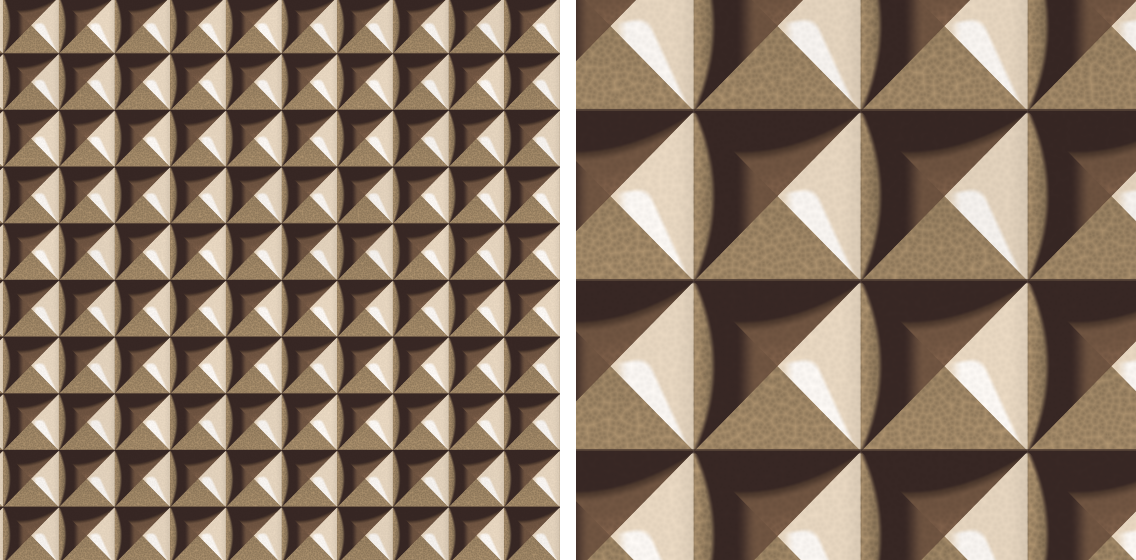
Left: the whole. Right: its middle third, enlarged.
Give the GLSL for this pattern, as a WebGL 1 fragment shader.

```glsl
precision highp float;

uniform vec2 u_resolution;

const vec2 REPEATS = vec2(10.06, 9.878);
const vec2 PHASE = vec2(-0.06, 0.068);

const vec3 SHADOW = vec3(0.215, 0.152, 0.140);
const vec3 UMBER = vec3(0.290, 0.215, 0.170);
const vec3 BROWN = vec3(0.430, 0.325, 0.250);
const vec3 TAN = vec3(0.605, 0.510, 0.385);
const vec3 CREAM = vec3(0.885, 0.820, 0.735);
const vec3 GLOSS = vec3(0.965, 0.950, 0.935);

vec2 hash2(vec2 p) {
  vec2 q = vec2(dot(p, vec2(127.1, 311.7)), dot(p, vec2(269.5, 183.3)));
  return fract(sin(q) * 43758.55);
}

// Distance to the nearest scattered point
float cellular(vec2 p) {
  vec2 cell = floor(p);
  vec2 f = fract(p);
  float nearest = 2.0;
  for (int j = -1; j <= 1; j++) {
    for (int i = -1; i <= 1; i++) {
      vec2 o = vec2(float(i), float(j));
      nearest = min(nearest, length(o + hash2(cell + o) - f));
    }
  }
  return nearest;
}

float smoothMax(float a, float b, float k) {
  float h = max(k - abs(a - b), 0.0) / k;
  return max(a, b) + 0.25 * h * h * k;
}

// Coverage of the region where d is negative
float inside(float d, float blur) {
  return 1.0 - smoothstep(-blur, blur, d);
}

// Shaded facet with a curved edge of reflected light
vec3 topFacet(vec2 p, float blur) {
  float arc = 0.56 + 0.2 * p.x + 0.22 * p.x * p.x;
  float depth = arc - p.y;
  vec3 reflection = mix(UMBER, BROWN, smoothstep(0.0, 0.13, depth));
  reflection *= 1.0 + 0.12 * smoothstep(0.2, 0.55, depth);
  return mix(SHADOW, reflection, inside(-depth, blur + 0.015));
}

// Shaded facet with a lit outer strip and a soft glow by the apex
vec3 leftFacet(vec2 p, float blur) {
  float depth = p.x + 1.0;
  float bulge = 0.23 * (1.0 - p.y * p.y);
  vec3 color = mix(SHADOW, BROWN, smoothstep(0.5, 0.76, depth));
  vec3 strip = mix(TAN * 1.06, TAN * 0.86, smoothstep(0.0, 0.23, depth));
  return mix(color, strip, inside(depth - bulge, blur + 0.03));
}

// Lit facet with a rounded, tapering highlight
vec3 rightFacet(vec2 p, float blur) {
  float side = p.x - 0.44 - 0.47 * (0.08 - p.y);
  float crown = p.y - 0.02 - 0.16 * p.x;
  float shape = smoothMax(side * 0.9, crown, 0.16);
  vec3 color = CREAM * (1.01 - 0.05 * smoothstep(0.75, 1.0, p.x));
  float gloss = inside(shape, blur + 0.025) * smoothstep(0.04, 0.22, p.x);
  return mix(color, GLOSS, gloss);
}

vec3 bottomFacet(vec2 p) {
  return TAN * (0.98 + 0.04 * smoothstep(-0.1, -0.8, p.y));
}

vec3 pyramid(vec2 p, float blur) {
  float rising = inside(p.x - p.y, blur);
  float falling = inside(p.x + p.y, blur);
  vec3 upper = mix(topFacet(p, blur), leftFacet(p, blur), falling);
  vec3 lower = mix(rightFacet(p, blur), bottomFacet(p), falling);
  return mix(lower, upper, rising);
}

void main() {
  vec2 uv = gl_FragCoord.xy / u_resolution;
  vec2 grid = uv * REPEATS + PHASE;
  vec2 p = fract(grid) * 2.0 - 1.0;
  float blur = 1.5 * REPEATS.x / min(u_resolution.x, u_resolution.y);

  vec3 color = pyramid(p, blur);

  // Narrow seams between studs
  float seamX = inside(1.0 - abs(p.x) - 0.012, blur);
  float seamY = inside(1.0 - abs(p.y) - 0.025, blur);
  color = mix(color, TAN * 0.85, seamX * 0.4);
  color = mix(color, SHADOW, seamY * 0.75);

  // Fine grain, strongest on the matte tan faces
  float grain = cellular(uv * 300.0) - 0.48;
  float matte = inside(abs(color.r - TAN.r) - 0.14, 0.06);
  color *= 1.0 + grain * mix(0.045, 0.2, matte);

  // Slight tonal drift from stud to stud
  color *= 0.985 + 0.03 * hash2(floor(grid) + 3.0).x;

  gl_FragColor = vec4(color, 1.0);
}
```
